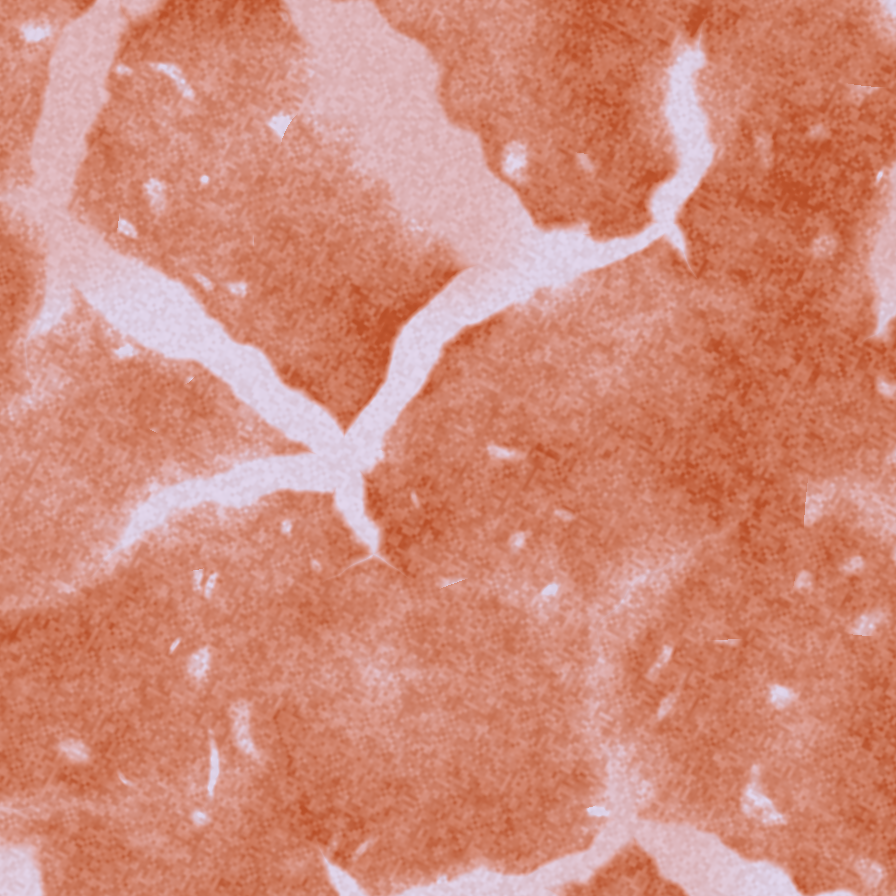
Give the GLSL for this texture, as a WebGL 1 fragment shader.

```glsl
precision highp float;
uniform vec2 u_resolution;

float hash(vec2 p) {
  vec3 q = fract(vec3(p.xyx) * 0.1031);
  q += dot(q, q.yzx + 33.33);
  return fract((q.x + q.y) * q.z);
}

vec2 hash2(vec2 p) {
  return vec2(hash(p + 17.0), hash(p + 91.0));
}

float noise(vec2 p) {
  vec2 i = floor(p), f = fract(p);
  f = f * f * (3.0 - 2.0 * f);
  float low = mix(hash(i), hash(i + vec2(1.0, 0.0)), f.x);
  float high = mix(hash(i + vec2(0.0, 1.0)), hash(i + 1.0), f.x);
  return mix(low, high, f.y);
}

vec2 noise2(vec2 p) {
  return vec2(noise(p + 5.3), noise(p + 47.9)) - 0.5;
}

mat2 rotation(float angle) {
  float c = cos(angle), s = sin(angle);
  return mat2(c, s, -s, c);
}

float fbm(vec2 p) {
  float sum = 0.0, weight = 0.5;
  for (int i = 0; i < 5; i++) {
    sum += weight * noise(p);
    p = rotation(0.65) * p * 2.05 + 9.7;
    weight *= 0.52;
  }
  return sum;
}

// Distance to the nearest border between irregular cells
float borderDistance(vec2 p) {
  vec2 cell = floor(p), nearest = vec2(0.0);
  float best = 9.0, border = 9.0;
  for (int y = -1; y <= 1; y++)
    for (int x = -1; x <= 1; x++) {
      vec2 id = cell + vec2(float(x), float(y));
      vec2 offset = id + hash2(id) - p;
      if (dot(offset, offset) < best) {
        best = dot(offset, offset);
        nearest = offset;
      }
    }
  for (int y = -2; y <= 2; y++)
    for (int x = -2; x <= 2; x++) {
      vec2 id = cell + vec2(float(x), float(y));
      vec2 offset = id + hash2(id) - p;
      vec2 across = offset - nearest;
      if (dot(across, across) > 0.0001)
        border = min(border, dot(0.5 * (offset + nearest), normalize(across)));
    }
  return border;
}

// Scattered soft elongated spots
float flecks(vec2 p, float density) {
  float cover = 0.0;
  for (int y = -1; y <= 1; y++)
    for (int x = -1; x <= 1; x++) {
      vec2 id = floor(p) + vec2(float(x), float(y));
      vec2 offset = rotation(6.28 * hash(id + 31.0)) * (p - id - hash2(id));
      offset.y *= mix(1.0, 2.6, hash(id + 63.0));
      float radius = mix(0.15, 0.45, hash(id + 7.0));
      float spot = 1.0 - smoothstep(radius * 0.35, radius + 0.08, length(offset));
      cover = max(cover, spot * step(hash(id + 3.0), density));
    }
  return cover;
}

// Colour ramp from deep rust to pale lavender, tone 0 to 5
vec3 stain(float tone) {
  vec3 color = mix(vec3(0.74, 0.33, 0.18), vec3(0.79, 0.45, 0.33), clamp(tone, 0.0, 1.0));
  color = mix(color, vec3(0.82, 0.52, 0.43), clamp(tone - 1.0, 0.0, 1.0));
  color = mix(color, vec3(0.85, 0.60, 0.55), clamp(tone - 2.0, 0.0, 1.0));
  color = mix(color, vec3(0.87, 0.70, 0.71), clamp(tone - 3.0, 0.0, 1.0));
  return mix(color, vec3(0.87, 0.82, 0.90), clamp(tone - 4.0, 0.0, 1.0));
}

void main() {
  vec2 p = gl_FragCoord.xy / min(u_resolution.x, u_resolution.y);

  // Branching channels that widen, taper and close
  vec2 warped = p + 0.11 * noise2(p * 5.0) + 0.035 * noise2(p * 19.0) + 0.012 * noise2(p * 48.0);
  float scale = 2.7;
  float border = borderDistance(warped * scale + 4.0) / scale;
  float halfWidth = min(mix(-0.05, 0.08, noise(p * 3.1 + 12.4)), 0.04);
  float gap = halfWidth - border;
  float opening = smoothstep(-0.007, 0.007, gap);

  // Mottled tissue with dark folds and pink fringes
  float tone = 1.45 + 5.0 * (fbm(warped * 4.5 + 21.0) - 0.49);
  tone += 1.1 * (noise(p * 65.0) - 0.5);
  float rim = smoothstep(-0.045, -0.003, gap);
  tone += rim * mix(-0.9, 1.7, smoothstep(0.35, 0.65, noise(p * 8.0 + 3.0)));
  float density = 0.5 * smoothstep(0.3, 0.75, noise(p * 5.0 + 70.0));
  tone += 2.4 * flecks(warped * 17.0, density);

  // Thin veils over the channels, then fine grain
  float veil = smoothstep(0.6, 0.85, noise(p * 4.0 + 33.0));
  tone = mix(tone, 4.95 - 0.9 * veil, opening);
  float grain = noise(rotation(0.5) * p * 230.0) - 0.5;
  tone += grain * mix(1.3, 0.4, opening);
  vec3 color = stain(tone) + 0.045 * grain;

  gl_FragColor = vec4(clamp(color, 0.0, 1.0), 1.0);
}
```
